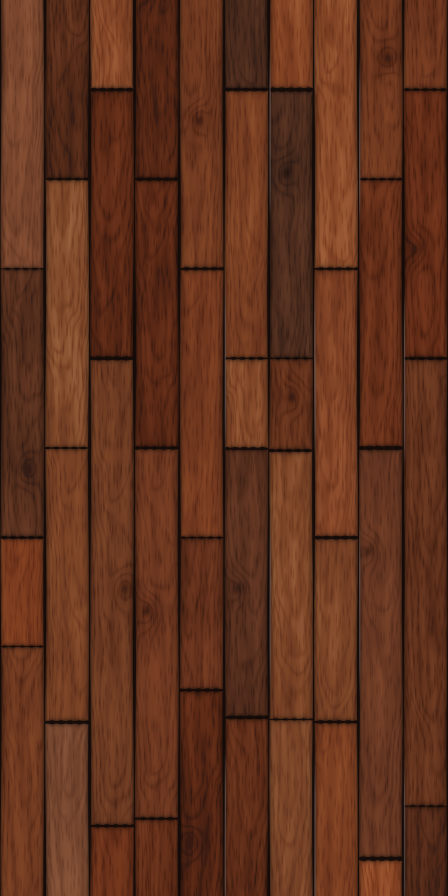
Write a Shadertoy shader that draws this texture.

```glsl
const float COLUMNS = 10.0;
const float ROWS = 10.0;            // length units down the canvas
const float UNIT = 2.0;             // one length unit, in column widths
const float SEAM_WIDTH = 0.022;     // half widths, in column widths
const float JOINT_WIDTH = 0.032;
const float BEVEL = 0.045;
const float GRAIN = 0.42;
const float RINGS = 0.34;
const float PORES = 0.65;
const float KNOT_SHARE = 0.45;

const vec3 GAP = vec3(0.07, 0.04, 0.035);
const vec3 UMBER = vec3(0.21, 0.11, 0.08);
const vec3 WALNUT = vec3(0.32, 0.16, 0.09);
const vec3 CHESTNUT = vec3(0.41, 0.22, 0.13);
const vec3 OAK = vec3(0.49, 0.28, 0.16);
const vec3 HONEY = vec3(0.59, 0.38, 0.24);
const vec3 SMOKE = vec3(0.36, 0.23, 0.17);
const vec3 GLINT = vec3(0.48, 0.42, 0.42);
const vec3 RED_STAIN = vec3(1.04, 0.88, 0.78);

float hash(vec2 p) {
    return fract(sin(dot(p, vec2(127.1, 311.7))) * 43758.55);
}

// Layered sines, each layer bent by the ones before it
float waves(vec2 p, float seed) {
    float sum = 0.0, amplitude = 0.5;
    for (int i = 0; i < 4; i++) {
        sum += amplitude * sin(p.x + seed + 1.6 * sin(p.y + 1.3 * seed + 2.0 * sum));
        p = p * vec2(1.75, 1.6) + 1.9;
        amplitude *= 0.62;
    }
    return sum;
}

// Distance to the nearest cell point
float cells(vec2 p) {
    vec2 cell = floor(p);
    float nearest = 2.0;
    for (int j = -1; j <= 1; j++)
        for (int i = -1; i <= 1; i++) {
            vec2 c = cell + vec2(i, j);
            vec2 point = c + vec2(hash(c), hash(c + 57.3));
            nearest = min(nearest, length(p - point));
        }
    return nearest;
}

// Ends of the plank at height y, and its index in the column
vec2 plankSpan(float column, float y, out float index) {
    float first = 2.0 + round(cos(1.74 * column));
    float swell = 0.5 + 0.5 * cos(0.98 * (column - 2.2));
    float lengths[4] = float[4](first, 3.0, 1.0 + 4.3 * swell * swell, 3.0);
    vec2 span = vec2(-2.0, ROWS + 2.0);
    float end = 0.0;
    index = 0.0;
    for (int i = 0; i < 4; i++) {
        end += lengths[i];
        if (end <= y) { span.x = end; index += 1.0; }
        else span.y = min(span.y, end);
    }
    return span;
}

vec3 woodRamp(float tone) {
    vec3 color = mix(UMBER, WALNUT, clamp(tone, 0.0, 1.0));
    color = mix(color, CHESTNUT, clamp(tone - 1.0, 0.0, 1.0));
    color = mix(color, OAK, clamp(tone - 2.0, 0.0, 1.0));
    return mix(color, HONEY, clamp(tone - 3.0, 0.0, 1.3));
}

vec3 wood(vec2 q, vec2 span, vec2 id) {
    float seed = 40.0 * hash(id + 3.7);
    float tone = mix(1.0, 3.4, hash(id + 11.2));

    // Knot with a shadowed figure around it
    vec2 knot = vec2(0.6 * hash(id + 5.1) - 0.3,
                     UNIT * mix(span.x, span.y, 0.25 + 0.5 * hash(id + 8.4)));
    vec2 away = (q - knot) * vec2(1.0, 0.65);
    float d2 = dot(away, away);
    float knotted = step(hash(id + 21.6), KNOT_SHARE);
    tone -= knotted * (1.3 * exp(-140.0 * d2) + 0.6 * exp(-7.0 * d2));

    // Arched growth rings, bent around the knot
    float bend = waves(q * vec2(2.0, 0.8), seed);
    float center = 0.5 * hash(id + 31.0) - 0.25;
    float field = 5.0 * (q.x - center) * (q.x - center) + 0.3 * q.y
                + 0.6 * bend + 1.4 * knotted * exp(-16.0 * d2);
    float ring = 0.5 + 0.5 * sin(13.0 * field + seed);
    tone += RINGS * (0.6 - 1.6 * ring * ring * ring);

    // Broad shading, fine streaks and pores
    tone += 0.4 * waves(q * vec2(1.5, 0.9), seed + 4.0);
    tone += GRAIN * waves(vec2(15.0 * q.x + bend, 0.9 * q.y), seed + 9.0);
    tone -= PORES * (1.0 - smoothstep(0.05, 0.38, cells(q * vec2(12.0, 1.7) + seed)));

    vec3 color = woodRamp(tone);
    color = mix(color, color * RED_STAIN, hash(id + 44.0));
    float smoky = smoothstep(0.65, 1.0, hash(id + 63.0));
    return mix(color, SMOKE * (0.55 + 0.2 * tone), 0.6 * smoky);
}

void mainImage(out vec4 fragColor, in vec2 fragCoord) {
    vec2 uv = fragCoord / iResolution.xy;
    float x = uv.x * COLUMNS, y = (1.0 - uv.y) * ROWS;
    float pixel = COLUMNS / iResolution.x;
    float column = floor(x), index;
    vec2 span = plankSpan(column, y, index);
    vec2 q = vec2(x - column - 0.5, y * UNIT);
    vec3 color = wood(q, span, vec2(column, index));

    // Long seams and end joints, each of its own width
    float seam = floor(x + 0.5);
    float seamDist = abs(x - seam);
    float seamWidth = SEAM_WIDTH * (0.9 + 0.5 * sin(0.9 * q.y + 2.4 * seam));
    float joint = y - span.x < span.y - y ? span.x : span.y;
    float jointDist = abs(y - joint) * UNIT + 0.008 * sin(31.0 * q.x + 5.0 * joint);
    float jointWidth = JOINT_WIDTH * mix(0.4, 1.3, hash(vec2(column, joint)));
    float gapDist = min(seamDist - seamWidth, jointDist - jointWidth);

    // Worn bevel, pale glints along some seams, then the dark gap
    color *= 1.0 - 0.5 * exp(-max(gapDist, 0.0) / BEVEL);
    float lit = step(0.55, hash(vec2(seam, 7.0))) * smoothstep(0.3, 0.9, sin(0.6 * q.y + 3.1 * seam));
    float gap = 1.0 - smoothstep(-0.5 * pixel, 0.5 * pixel, gapDist);
    color = mix(color, GAP, 0.92 * gap);
    float glint = 1.0 - smoothstep(0.0, 0.03, abs(x - seam - 0.03));
    color = mix(color, GLINT, 0.5 * lit * glint);
    fragColor = vec4(color, 1.0);
}
```
